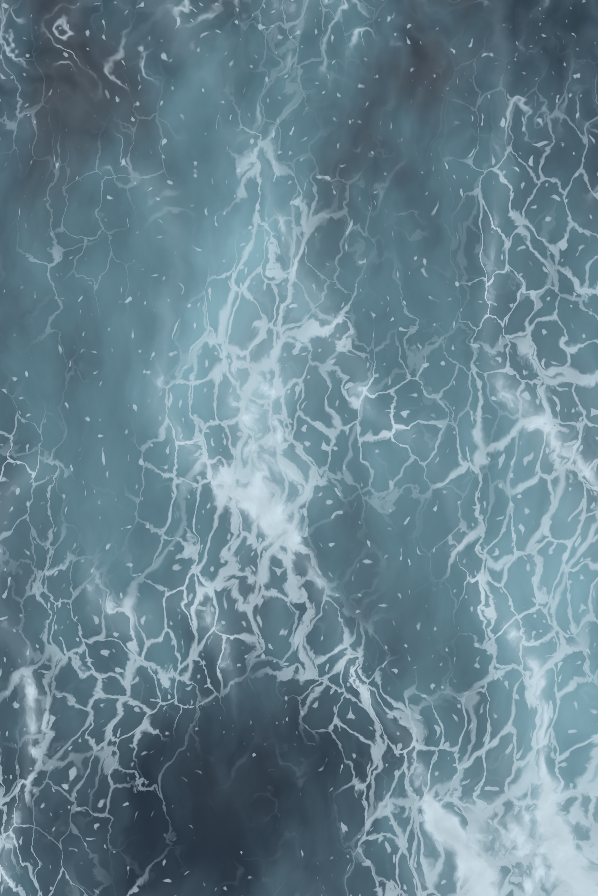
Write a Shadertoy shader that draws this texture.

```glsl
const vec3 DEEP  = vec3(0.16, 0.21, 0.26);
const vec3 SLATE = vec3(0.27, 0.35, 0.40);
const vec3 TEAL  = vec3(0.36, 0.49, 0.54);
const vec3 AQUA  = vec3(0.54, 0.70, 0.75);
const vec3 SILT  = vec3(0.27, 0.29, 0.32);
const vec3 FOAM  = vec3(0.82, 0.89, 0.93);

const vec2  FLOW_STRETCH = vec2(1.0, 0.55);  // features run down the canvas
const float WARP_LARGE = 0.055;
const float WARP_SMALL = 0.012;
const float STREAM_SCALE = 5.5;
const float LACE_SCALE = 15.0;
const float LACE_STEP = 2.1;
const vec2  SPECK_SCALE = vec2(125.0, 90.0);
const float SPECK_LEVEL = 0.40;
const float FOAM_OPACITY = 0.88;

vec2 hash2(vec2 p) {
    vec3 h = fract(p.xyx * vec3(0.1031, 0.1030, 0.0973));
    h += dot(h, h.yzx + 33.33);
    return fract((h.xx + h.yz) * h.zy);
}

float cornerSlope(vec2 cell, vec2 offset) {
    float angle = 6.2832 * hash2(cell).x;
    return dot(vec2(cos(angle), sin(angle)), offset);
}

float gradientNoise(vec2 p) {
    vec2 i = floor(p), f = fract(p), e = vec2(0.0, 1.0);
    vec2 u = f * f * f * (f * (f * 6.0 - 15.0) + 10.0);
    return mix(mix(cornerSlope(i, f), cornerSlope(i + e.yx, f - e.yx), u.x),
               mix(cornerSlope(i + e, f - e), cornerSlope(i + 1.0, f - 1.0), u.x), u.y);
}

float fbm(vec2 p) {
    float sum = 0.0, gain = 0.6;
    for (int k = 0; k < 5; k++) {
        sum += gain * gradientNoise(p);
        p = mat2(0.8, 0.6, -0.6, 0.8) * p * 2.03 + 11.7;
        gain *= 0.5;
    }
    return sum;
}

float ridge(vec2 p) {
    return 1.0 - 2.0 * abs(gradientNoise(p));
}

// Gap between the two nearest cell centres: zero on cell walls
float cellWall(vec2 p) {
    vec2 base = floor(p);
    float near = 9.0, next = 9.0;
    for (int y = -1; y <= 1; y++)
    for (int x = -1; x <= 1; x++) {
        vec2 cell = base + vec2(x, y);
        float d = length(cell + 0.1 + 0.8 * hash2(cell + 40.0) - p);
        next = min(next, max(near, d));
        near = min(near, d);
    }
    return next - near;
}

float blob(vec2 p, vec2 centre, vec2 size) {
    vec2 d = (p - centre) / size;
    return exp(-dot(d, d));
}

vec3 waterColor(float light) {
    vec3 color = mix(DEEP, SLATE, smoothstep(0.0, 0.33, light));
    color = mix(color, TEAL, smoothstep(0.25, 0.58, light));
    return mix(color, AQUA, smoothstep(0.5, 1.0, light));
}

void mainImage(out vec4 fragColor, in vec2 fragCoord) {
    vec2 uv = fragCoord / iResolution.xy;
    vec2 p = fragCoord / iResolution.y;

    // Turbulent, downward flowing coordinates
    vec2 q = p + WARP_LARGE * vec2(fbm(p * 5.0), fbm(p * 5.0 + 17.0));
    q += WARP_SMALL * vec2(fbm(q * 24.0 + 5.0), fbm(q * 24.0 + 31.0));
    vec2 flow = q * FLOW_STRETCH;
    vec2 zone = uv + 2.0 * (q - p);
    float crest = smoothstep(0.68, 0.98, uv.y + 0.12 * fbm(p * 4.0));
    float detail = fbm(q * vec2(48.0, 36.0));

    // Broad foam coverage
    float cover = 0.16 + 0.55 * fbm(flow * 5.0 + 3.0);
    cover += 0.75 * blob(zone, vec2(0.90, 0.06), vec2(0.28, 0.17));
    cover += 0.60 * blob(zone, vec2(0.45, 0.47), vec2(0.10, 0.20));
    cover += 0.45 * blob(zone, vec2(0.20, 0.25), vec2(0.17, 0.13));
    cover += 0.45 * blob(zone, vec2(0.92, 0.48), vec2(0.12, 0.25));
    cover -= 0.45 * blob(zone, vec2(0.42, 0.08), vec2(0.17, 0.18));
    cover -= 0.30 * blob(zone, vec2(0.12, 0.72), vec2(0.22, 0.18));
    float density = clamp(cover, 0.0, 1.0);

    // Water light, with silky streaks and dark troughs
    float light = 0.43 + 0.45 * fbm(p * vec2(4.5, 2.5) + 8.0) + 0.16 * density;
    light += 0.40 * blob(zone, vec2(0.38, 0.66), vec2(0.17, 0.25));
    light += 0.32 * blob(zone, vec2(0.85, 0.28), vec2(0.26, 0.36));
    light -= 0.38 * blob(zone, vec2(0.38, 0.10), vec2(0.40, 0.24));
    light += 0.22 * fbm(q * vec2(22.0, 9.0)) - 0.12 * crest;
    vec3 color = waterColor(light);
    float silt = smoothstep(0.0, 0.35, fbm(p * vec2(7.0, 4.0) + 50.0));
    color = mix(color, SILT, silt * (0.15 + 0.55 * crest));

    // Thick streams with torn borders
    float stream = smoothstep(0.70, 1.0, ridge(flow * STREAM_SCALE + 2.0));
    float body = 0.75 * cover + 0.40 * stream + 0.35 * fbm(flow * 14.0);
    float veil = smoothstep(0.25, 0.95, body);
    float thick = smoothstep(0.60, 0.88, body + 0.38 * detail);

    // Lace of thin foam walls at two sizes
    float lace = 0.0, scale = LACE_SCALE;
    for (int k = 0; k < 2; k++) {
        float presence = smoothstep(-0.12, 0.35, cover - 0.1 + 0.6 * gradientNoise(flow * 9.0 + scale));
        float width = (0.07 + 0.20 * density) * (0.8 + 0.7 * detail);
        float wall = cellWall(flow * scale + 0.25 * detail);
        lace = max(lace, presence * (1.0 - smoothstep(0.25 * width, width, wall)));
        scale *= LACE_STEP;
    }
    lace *= (0.75 + 0.25 * stream) * (1.0 - 0.6 * crest);

    // Scattered flecks and glossy crest glints
    float fleck = gradientNoise(q * SPECK_SCALE) + 0.22 * cover + 0.12 * detail;
    float specks = 0.7 * smoothstep(SPECK_LEVEL, SPECK_LEVEL + 0.14, fleck);
    float gloss = ridge(q * vec2(26.0, 14.0) + 2.0 * fbm(p * 9.0));
    float glint = smoothstep(0.80, 1.0, gloss) * smoothstep(0.0, 0.35, fbm(p * 11.0 + 70.0));
    color += 0.06 * crest * (gloss - 0.5);

    // Layer the foam over the water
    color = mix(color, FOAM, 0.32 * veil);
    float foam = max(max(thick, lace), max(specks, glint * (0.15 + 0.7 * crest)));
    color = mix(color, FOAM * (0.96 + 0.14 * detail), FOAM_OPACITY * foam);
    fragColor = vec4(clamp(color, 0.0, 1.0), 1.0);
}
```
